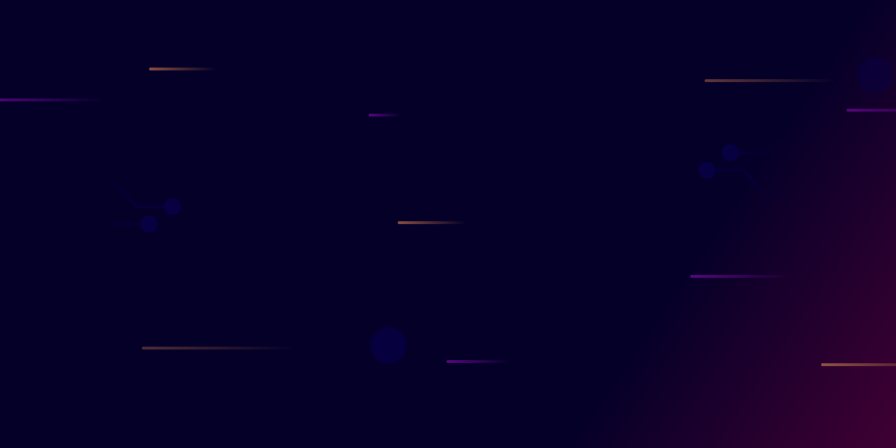
This background is drawn by a WebGL 2 fragment shader. Its source:

```glsl
#version 300 es
precision highp float;
// Dark navy backdrop with a diagonal magenta wash in the lower right corner,
// faint blue circuit traces and discs, and thin fading light streaks.
// Everything is a distance function in units of the canvas height.

uniform vec2 u_resolution;
out vec4 fragColor;

const vec3 NAVY = vec3(0.016, 0.0, 0.155);
const vec3 MAGENTA = vec3(0.25, 0.0, 0.2);
const vec3 BLUE = vec3(0.03, 0.0, 0.28);
const vec3 COPPER = vec3(0.62, 0.36, 0.27);
const vec3 VIOLET = vec3(0.40, 0.03, 0.56);

// Streaks: start x, y, length, strength. The first five are copper.
const vec4 STREAKS[10] = vec4[10](
    vec4(0.336, 0.846, 0.146, 0.85), vec4(1.576, 0.820, 0.290, 0.60),
    vec4(0.891, 0.503, 0.150, 0.85), vec4(0.320, 0.223, 0.340, 0.48),
    vec4(1.836, 0.186, 0.300, 0.90), vec4(-0.01, 0.777, 0.250, 0.75),
    vec4(0.826, 0.743, 0.070, 0.80), vec4(1.893, 0.754, 0.220, 0.80),
    vec4(1.544, 0.383, 0.220, 0.85), vec4(1.000, 0.193, 0.140, 0.85));

float segment(vec2 p, vec2 a, vec2 b) {
    vec2 ab = b - a;
    return length(p - a - ab * clamp(dot(p - a, ab) / dot(ab, ab), 0.0, 1.0));
}

// Coverage of a shape from its signed distance
float fill(float d, float blur) {
    return 1.0 - smoothstep(-blur, blur, d);
}

// Two bent traces running left from round nodes, the upper node at the origin
float circuit(vec2 p, float px) {
    vec2 lowNode = vec2(-0.052, -0.039);
    float wire = segment(p, vec2(0.0), vec2(-0.081, 0.0));
    wire = min(wire, segment(p, vec2(-0.081, 0.0), vec2(-0.133, 0.057)));
    wire = min(wire, segment(p, vec2(-0.133, 0.057), vec2(-0.182, 0.057)));
    wire = min(wire, segment(p, lowNode, vec2(-0.133, -0.039)));
    wire = min(wire, segment(p, vec2(-0.133, -0.039), vec2(-0.169, -0.075)));
    float trace = fill(wire - 0.0035, px) * smoothstep(-0.19, -0.06, p.x);
    float node = min(length(p), length(p - lowNode)) - 0.019;
    return max(0.5 * trace, 0.8 * fill(node, px));
}

void main() {
    vec2 p = gl_FragCoord.xy / u_resolution.y;
    float px = 0.75 / u_resolution.y;

    // Diagonal wash, strongest in the lower right corner
    float wash = dot(p - vec2(1.25, 0.0), vec2(0.828, -0.56)) / 0.62;
    vec3 color = mix(NAVY, MAGENTA, clamp(wash, 0.0, 1.0));

    // Left circuit and its half-turn copy on the right
    float blue = circuit(p - vec2(0.385, 0.539), px);
    blue = max(blue, circuit(vec2(1.578, 0.620) - p, px));

    // Soft discs
    blue = max(blue, 0.75 * fill(length(p - vec2(0.867, 0.229)) - 0.040, 0.007));
    blue = max(blue, 0.45 * fill(length(p - vec2(1.953, 0.833)) - 0.040, 0.007));
    color = mix(color, BLUE, blue);

    // Streaks fading to the right
    for (int i = 0; i < 10; i++) {
        vec4 s = STREAKS[i];
        vec2 q = p - s.xy;
        float line = fill(segment(q, vec2(0.0), vec2(s.z, 0.0)) - 0.0032, px);
        float fade = 1.0 - clamp(q.x / s.z, 0.0, 1.0);
        color = mix(color, i < 5 ? COPPER : VIOLET, line * fade * s.w);
    }
    fragColor = vec4(color, 1.0);
}
```
